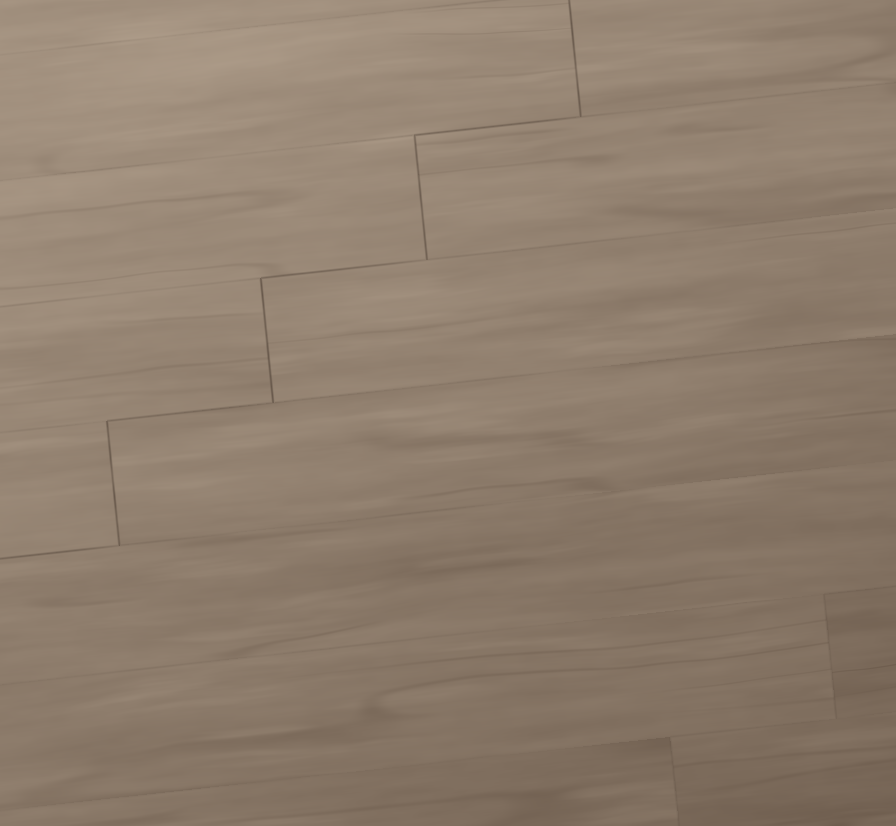
Write a Shadertoy shader that draws this texture.

```glsl
// Staggered wooden floor planks, slightly tilted, with soft streaked grain in falling light.

#define PLANK_WIDTH 0.1525
#define PLANK_LENGTH 1.254
#define STAGGER 0.2035
#define FIRST_SEAM 0.0664
#define FIRST_JOINT 0.689
#define TILT vec2(0.10, 0.11)
#define GAP_HALF_WIDTH 0.0011
#define GRAIN_STRENGTH 0.13
#define SHADE_COLOR vec3(0.455, 0.388, 0.328)
#define LIGHT_COLOR vec3(0.660, 0.592, 0.520)
#define GAP_COLOR vec3(0.33, 0.275, 0.23)

float hash(vec2 p) {
    vec3 q = fract(p.xyx * vec3(0.1031, 0.1030, 0.0973));
    q += dot(q, q.yzx + 33.33);
    return fract((q.x + q.y) * q.z);
}

float noise(vec2 p) {
    vec2 cell = floor(p), f = fract(p);
    f = f * f * f * (f * (f * 6.0 - 15.0) + 10.0);
    float low = mix(hash(cell), hash(cell + vec2(1, 0)), f.x);
    float high = mix(hash(cell + vec2(0, 1)), hash(cell + vec2(1, 1)), f.x);
    return mix(low, high, f.y);
}

float fbm(vec2 p) {
    float sum = 0.0, weight = 0.5;
    for (int i = 0; i < 4; i++) {
        sum += weight * noise(p);
        p = p * vec2(1.9, 2.05) + vec2(17.3, 9.7);
        weight *= 0.5;
    }
    return sum / 0.9375;
}

// Position of the end joint in a row; every row steps back by the stagger
float jointOffset(float row) {
    return FIRST_JOINT - STAGGER * row;
}

float gapLine(float dist, float halfWidth) {
    float blur = 0.8 / iResolution.y + 0.0004;
    return 1.0 - smoothstep(halfWidth - blur, halfWidth + blur, dist);
}

// Signed tone of the grain: broad bands, thin dark veins, pale streaks, fine mottle
float grainTone(vec2 p, vec2 seed) {
    p += seed;
    p.y += 0.014 * (noise(p * vec2(3.5, 9.0)) - 0.5);
    p.y += 0.003 * (noise(p * vec2(17.0, 30.0)) - 0.5);
    float bands = fbm(p * vec2(2.2, 25.0)) - 0.5;
    float fibres = fbm(p * vec2(7.0, 75.0) + 41.0) - 0.5;
    float vein = 1.0 - abs(2.0 * noise(p * vec2(2.6, 34.0) + 7.0) - 1.0);
    vein = smoothstep(0.82, 1.0, vein) * smoothstep(0.4, 0.75, noise(p * vec2(4.0, 22.0) + 63.0));
    float pale = smoothstep(0.6, 0.85, fbm(p * vec2(3.5, 40.0) + 90.0));
    float mottle = noise(p * vec2(45.0, 110.0)) - 0.5;
    return 1.15 * bands + 0.6 * fibres - 0.6 * vein + 0.5 * pale + 0.12 * mottle;
}

void mainImage(out vec4 fragColor, in vec2 fragCoord) {
    vec2 p = fragCoord / iResolution.y;
    float aspect = iResolution.x / iResolution.y;
    float depth = 1.0 - p.y;

    // Floor coordinates: x along the planks, y across them, counted downward
    vec2 board = vec2(p.x - TILT.x * depth, depth + TILT.y * p.x - FIRST_SEAM);

    // Plank identity
    float across = board.y / PLANK_WIDTH;
    float row = floor(across);
    float along = (board.x - jointOffset(row)) / PLANK_LENGTH;
    vec2 plank = vec2(floor(along), row);
    vec2 seed = 20.0 * vec2(hash(plank + 31.0), hash(plank + 57.0));

    // Light falls off toward the lower right
    float light = 1.0 - 0.38 * p.x / aspect - 0.60 * depth;
    light += 0.06 * (hash(plank + 11.0) - 0.5);
    light += 0.05 * (fbm(p * 3.0 + 5.0) - 0.5);
    light += GRAIN_STRENGTH * 2.2 * grainTone(board, seed);
    vec3 color = mix(SHADE_COLOR, LIGHT_COLOR, light);

    // End joints, fainter in the shaded corner
    float jointDist = abs(fract(along + 0.5) - 0.5) * PLANK_LENGTH;
    float fade = 1.0 - 0.65 * smoothstep(0.9, 1.65, p.x / aspect + depth);
    float joint = gapLine(jointDist, GAP_HALF_WIDTH) * fade;
    joint *= 0.65 + 0.35 * noise(board * 40.0);

    // Long seams open up between neighbouring joints and nearly close elsewhere
    float seamRow = floor(across + 0.5);
    float seamDist = abs(across - seamRow) * PLANK_WIDTH;
    float run = fract((board.x - jointOffset(seamRow)) / PLANK_LENGTH) * PLANK_LENGTH;
    float open = 1.0 - smoothstep(STAGGER * 0.7, STAGGER * 1.1, run);
    float wear = smoothstep(0.2, 0.8, noise(vec2(board.x * 9.0, seamRow * 7.3)));
    float seam = gapLine(seamDist, GAP_HALF_WIDTH) * (0.08 + 0.32 * open + 0.12 * wear) * fade;

    color = mix(color, GAP_COLOR, max(0.75 * joint, seam));
    fragColor = vec4(clamp(color, 0.0, 1.0), 1.0);
}
```
